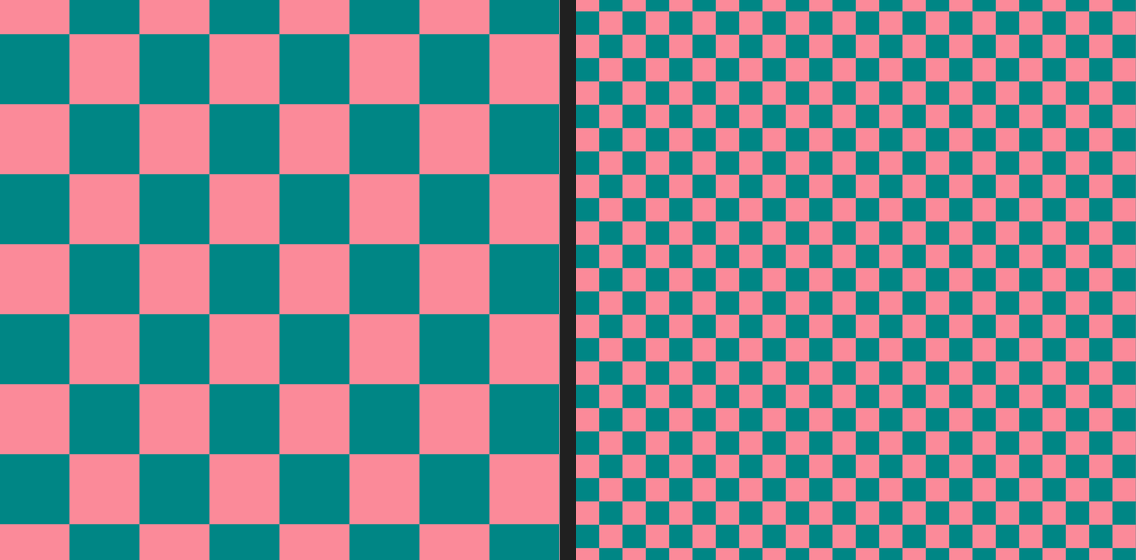
Left: one tile. Right: repeated 3 by 3.
Write a Shadertoy shader that draws this pattern.

```glsl
// Two-colour checkerboard of teal and pink squares, shifted half a square vertically.

const float CELLS = 8.0;                     // squares per side; even, so it tiles
const vec2 ORIGIN = vec2(-0.001, 0.0639);    // corner of a square, in canvas units
const float EDGE_PIXELS = 1.0;               // width of the smoothed edge
const vec3 TEAL = vec3(0.0, 0.525, 0.52);
const vec3 PINK = vec3(0.985, 0.54, 0.60);

// Signed distance to the nearest grid line, alternating in sign from cell to cell.
vec2 alternatingDistance(vec2 p) {
    return 0.5 - abs(mod(p + 0.5, 2.0) - 1.0);
}

// Antialiased checker: 1 on one colour, 0 on the other.
float checker(vec2 p, vec2 edgeWidth) {
    vec2 side = clamp(2.0 * alternatingDistance(p) / edgeWidth, -1.0, 1.0);
    return 0.5 + 0.5 * side.x * side.y;
}

void mainImage(out vec4 fragColor, in vec2 fragCoord) {
    vec2 uv = fragCoord / iResolution.xy;
    vec2 edgeWidth = EDGE_PIXELS * CELLS / iResolution.xy;
    float tealMask = checker((uv - ORIGIN) * CELLS, edgeWidth);
    fragColor = vec4(mix(PINK, TEAL, tealMask), 1.0);
}
```
